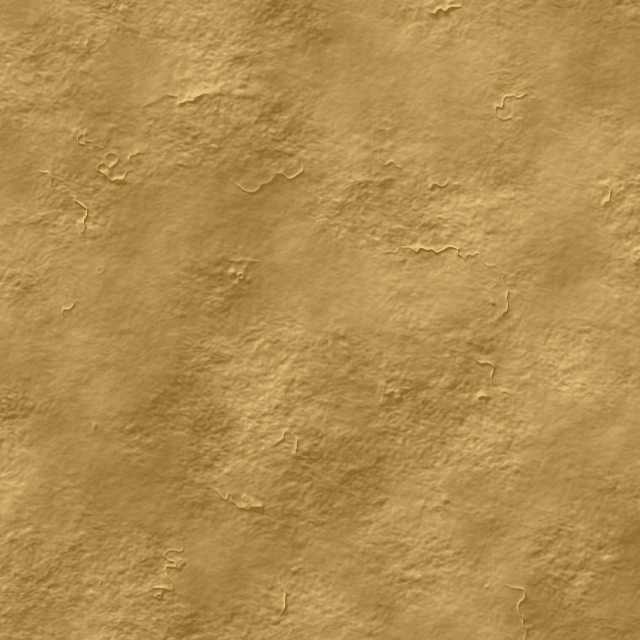
Write a Shadertoy shader that draws this texture.

```glsl
const vec3 BASE_COLOR = vec3(0.702, 0.566, 0.320);
const vec3 TONE_TINT = vec3(1.0, 1.0, 0.98);
const vec2 PATCH_SCALE = vec2(7.5, 5.8);
const float PATCH_CONTRAST = 0.27;
const vec2 RELIEF_SCALE = vec2(21.0, 27.0);
const float RELIEF_CONTRAST = 0.58;
const float RELIEF_STEP = 0.0036;
const float RELIEF_WARP = 0.012;
const vec2 LIGHT_DIR = vec2(-0.45, 0.89);
const vec2 CREASE_SCALE = vec2(6.0, 8.0);
const float CREASE_WARP = 0.75;
const float CREASE_HEIGHT = 0.75;
const float CREASE_SHARPNESS = 14.0;
const float GRAIN_SCALE = 190.0;
const float GRAIN_CONTRAST = 0.045;

float hash(vec2 cell) {
    return fract(sin(dot(cell, vec2(127.1, 311.7))) * 43758.5453);
}

float noise(vec2 p) {
    vec2 i = floor(p);
    vec2 f = fract(p);
    vec2 u = f * f * f * (f * (f * 6.0 - 15.0) + 10.0);
    float bottom = mix(hash(i), hash(i + vec2(1.0, 0.0)), u.x);
    float top = mix(hash(i + vec2(0.0, 1.0)), hash(i + vec2(1.0, 1.0)), u.x);
    return mix(bottom, top, u.y);
}

// Layered noise, turned at each octave to hide the lattice
float fbm(vec2 p, int octaves, float gain) {
    const mat2 turn = mat2(0.8, 0.6, -0.6, 0.8);
    float sum = 0.0;
    float total = 0.0;
    float amplitude = 1.0;
    for (int i = 0; i < octaves; i++) {
        sum += amplitude * noise(p);
        total += amplitude;
        amplitude *= gain;
        p = turn * p * 2.03 + 17.3;
    }
    return sum / total;
}

// Short, thin, ragged ridges that appear only in a few spots
float creases(vec2 p) {
    vec2 ragged = vec2(fbm(p * 24.0 + 3.1, 3, 0.6), fbm(p * 24.0 + 41.7, 3, 0.6));
    vec2 q = p * CREASE_SCALE + CREASE_WARP * ragged;
    float ridge = 1.0 - abs(2.0 * noise(q + 9.4) - 1.0);
    float mask = smoothstep(0.56, 0.82, fbm(p * 13.0 + 63.0, 2, 0.5));
    return pow(ridge, CREASE_SHARPNESS) * mask;
}

float surfaceHeight(vec2 p) {
    vec2 warp = vec2(noise(p * 19.0 + 5.0), noise(p * 19.0 + 29.0)) - 0.5;
    float rough = fbm((p + RELIEF_WARP * warp) * RELIEF_SCALE, 4, 0.72);
    return rough + CREASE_HEIGHT * creases(p);
}

void mainImage(out vec4 fragColor, in vec2 fragCoord) {
    vec2 p = fragCoord / iResolution.y;

    // Broad mottled stains, leaning to the upper right
    vec2 leaning = vec2(p.x - 0.3 * p.y, p.y);
    float stain = fbm(leaning * PATCH_SCALE + 2.7, 5, 0.6) - 0.5;

    // Side-lit relief, stronger in the rougher areas
    vec2 offset = 0.5 * RELIEF_STEP * LIGHT_DIR;
    float slope = surfaceHeight(p - offset) - surfaceHeight(p + offset);
    float roughness = mix(0.5, 1.4, smoothstep(0.25, 0.75, fbm(p * 9.0 + 81.0, 3, 0.5)));
    float relief = slope * roughness * RELIEF_CONTRAST;

    // Fine grain
    float grain = (noise(p * GRAIN_SCALE) - 0.5) * GRAIN_CONTRAST * roughness;

    float tone = PATCH_CONTRAST * stain + relief + grain;
    tone = clamp(tone, -0.15, 0.19);
    fragColor = vec4(BASE_COLOR + TONE_TINT * tone, 1.0);
}
```
